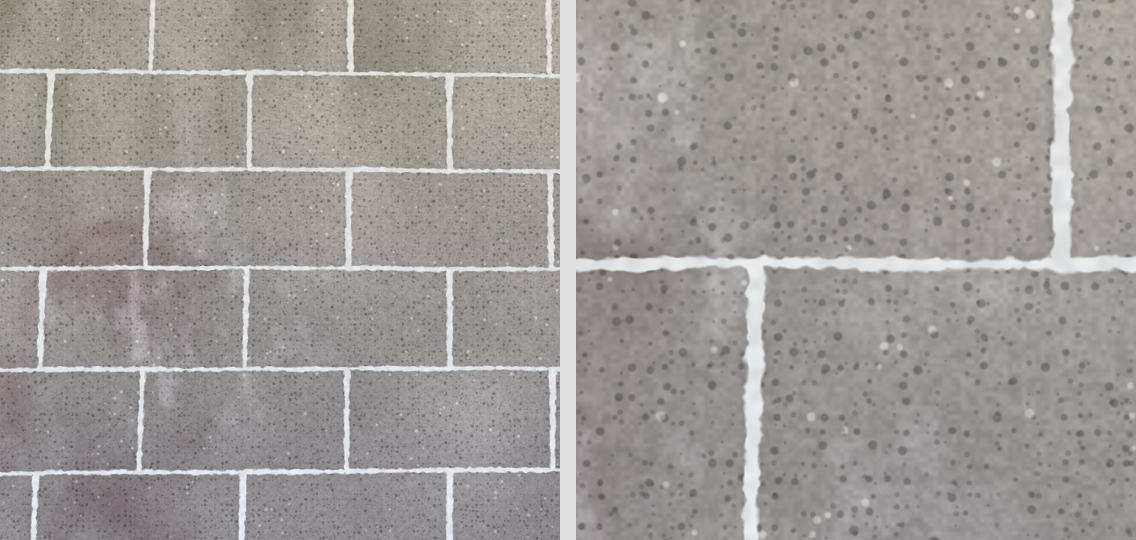
Left: the whole. Right: its middle third, enlarged.
This texture is drawn by a WebGL 1 fragment shader. Its source:

```glsl
precision highp float;
// Weathered grey concrete block wall in running bond with pale, ragged mortar joints.
uniform vec2 u_resolution;

#define BLOCK_TOP vec3(0.685, 0.660, 0.625)
#define BLOCK_LOW vec3(0.545, 0.535, 0.555)
#define MORTAR_TOP vec3(0.885, 0.880, 0.860)
#define MORTAR_LOW vec3(0.890, 0.915, 0.945)
#define BED_WIDTH 0.0074
#define HEAD_WIDTH 0.0092
#define BLOCK_LENGTH 0.3525
#define COURSE_HEIGHT 0.178
#define RAGGED 0.0034
#define GRAIN 0.21
#define PORES 0.24
#define STAINS 1.0

float hash(vec2 p) {
  return fract(sin(dot(p, vec2(127.1, 311.7))) * 43758.5453);
}

float noise(vec2 p) {
  vec2 i = floor(p), f = fract(p);
  f = f * f * (3.0 - 2.0 * f);
  return mix(mix(hash(i), hash(i + vec2(1.0, 0.0)), f.x),
             mix(hash(i + vec2(0.0, 1.0)), hash(i + 1.0), f.x), f.y);
}

float fbm(vec2 p) {
  float sum = 0.0, amp = 0.5;
  for (int i = 0; i < 4; i++) {
    sum += amp * noise(p);
    p = p * 2.03 + 17.3;
    amp *= 0.5;
  }
  return sum / 0.9375;
}

// Round specks scattered one per cell; only a fraction of the cells is filled.
float specks(vec2 p, float cells, float fill, float seed) {
  vec2 q = p * cells, id = floor(q) + seed;
  vec2 centre = 0.3 + 0.4 * vec2(hash(id), hash(id + 41.7));
  float radius = mix(0.12, 0.29, hash(id + 83.1));
  float soft = 0.08 + cells / u_resolution.x * 0.5;
  float dot_ = 1.0 - smoothstep(radius - soft, radius + soft, length(fract(q) - centre));
  return dot_ * step(hash(id + 12.9), fill);
}

// Signed distance to the nearest joint, with slightly converging perspective.
float jointDistance(vec2 p, float depth, out vec2 blockId, out float below) {
  float t = depth - (p.x - 0.5) * (0.012 - 0.022 * depth);
  t += (noise(vec2(p.x * 9.0, depth * 4.0)) - 0.5) * 0.003;
  float course = 0.2354 + 5.701 * t - 0.279 * t * t;
  float row = floor(course);
  float len = BLOCK_LENGTH + 0.0034 * course;
  float column = (p.x - 0.803) / len + 0.5 * mod(row + 1.0, 2.0);
  blockId = vec2(floor(column), row);
  below = fract(course) * COURSE_HEIGHT;

  vec2 joint = vec2(floor(column + 0.5), row);
  float bed = abs(fract(course + 0.5) - 0.5) * COURSE_HEIGHT;
  float lean = (hash(joint) - 0.5) * 0.004 * (fract(course) - 0.5);
  float head = abs((fract(column + 0.5) - 0.5) * len + lean);

  // Joints swell in places, and smear where head meets bed.
  float bedHalf = BED_WIDTH * 0.5 * (0.75 + 0.5 * noise(p * vec2(22.0, 7.0)));
  float headHalf = HEAD_WIDTH * 0.5 * (0.75 + 0.3 * hash(joint + 5.0)
                 + 0.3 * noise(p * vec2(5.0, 28.0)));
  headHalf += 0.004 * hash(joint + 9.0) * exp(-below * 45.0);
  float ragged = (noise(p * 130.0) - 0.5) * RAGGED + (noise(p * 310.0) - 0.5) * RAGGED * 0.5;
  return min(bed - bedHalf, head - headHalf) + ragged;
}

vec3 blockColour(vec2 p, float height, vec2 id) {
  vec3 colour = mix(BLOCK_LOW, BLOCK_TOP, smoothstep(-0.1, 1.0, height));
  colour *= 1.0 + (hash(id + 3.0) - 0.5) * 0.04;
  colour *= 1.0 + (fbm(p * 5.0 + 2.0) - 0.5) * 0.20;

  // Olive runs at the top, reddish damp at lower left, a faint arched stain.
  float run = smoothstep(0.42, 0.8, fbm(vec2(p.x * 8.0, p.y * 1.7) + 6.0));
  float olive = run * smoothstep(0.55, 0.95, height) * (1.0 - 0.5 * p.x);
  colour = mix(colour, colour * vec3(0.77, 0.78, 0.71), olive * STAINS);
  float damp = smoothstep(0.4, 0.75, fbm(p * vec2(9.0, 4.0) + 31.0));
  damp *= (1.0 - smoothstep(0.2, 0.6, p.x)) * (1.0 - smoothstep(0.4, 0.75, height));
  float arch = smoothstep(0.025, 0.0, abs(length((p - vec2(0.21, 0.44)) * vec2(1.0, 0.9)) - 0.105));
  arch *= smoothstep(0.35, 0.5, p.y) * noise(p * 14.0);
  colour = mix(colour, colour * vec3(0.88, 0.82, 0.83), clamp(damp + arch, 0.0, 1.0) * STAINS);

  // Pale salt bloom and a soft worn patch.
  float bloom = smoothstep(0.52, 0.8, fbm(p * vec2(24.0, 15.0) + 9.0));
  bloom *= exp(-dot((p - vec2(0.33, 0.42)) * vec2(5.0, 4.5), (p - vec2(0.33, 0.42)) * vec2(5.0, 4.5)));
  float worn = exp(-40.0 * dot(p - vec2(0.84, 0.22), p - vec2(0.84, 0.22)));
  colour += vec3(0.15, 0.16, 0.18) * bloom + 0.055 * worn;

  // Sandy grain, dark pores and light chips.
  float grain = noise(p * 360.0) * 0.6 + noise(p * 190.0 + 7.0) * 0.4 - 0.5;
  colour *= 1.0 + grain * GRAIN;
  float pores = specks(p, 105.0, 0.28, 0.0) + 0.7 * specks(p + 0.37, 165.0, 0.25, 19.0);
  colour *= 1.0 - PORES * min(pores, 1.3);
  return colour + 0.16 * specks(p + 0.11, 100.0, 0.05, 57.0);
}

void main() {
  vec2 p = gl_FragCoord.xy / u_resolution.x;
  float height = gl_FragCoord.y / u_resolution.y;
  vec2 blockId;
  float below;
  float d = jointDistance(p, 1.0 - height, blockId, below);
  float soft = 0.0009 + 0.7 / u_resolution.x;

  vec3 colour = blockColour(p, height, blockId);
  colour *= 1.0 - 0.13 * exp(-max(d, 0.0) * 280.0) * noise(p * 45.0);
  vec3 mortar = mix(MORTAR_LOW, MORTAR_TOP, height);
  mortar *= 0.96 + 0.08 * noise(p * 150.0);
  colour = mix(mortar, colour, smoothstep(-soft, soft, d));
  gl_FragColor = vec4(clamp(colour, 0.0, 1.0), 1.0);
}
```
